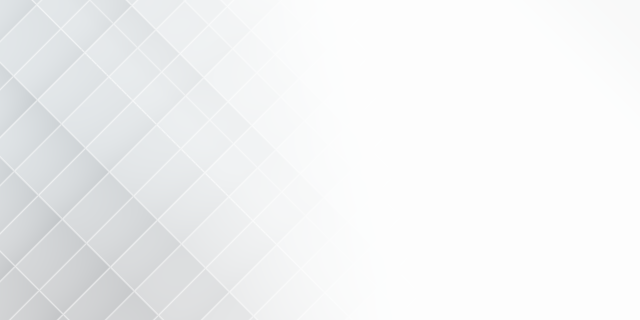
Reproduce this background procedurally as a WebGL 1 fragment shader.

```glsl
precision highp float;
uniform vec2 u_resolution;

#define RISE_PITCH 0.15
#define RISE_START 0.28
#define FALL_PITCH 0.295
#define FALL_START 0.10
#define EXTRA_START 0.28
#define LINE_WIDTH 0.0016
#define LINE_GLOW 0.55
#define PANEL_SHADE 0.065
#define COOL_GREY vec3(0.885, 0.902, 0.912)
#define WARM_GREY vec3(0.875, 0.880, 0.886)
#define PAPER vec3(0.992, 0.994, 0.994)

// Repeated strips: x is the shade gathering before each edge, y is the edge line
vec2 strips(float coord, float start, float pitch, float pixel) {
  float cell = (coord - start) / pitch;
  float f = fract(cell);
  float variation = 0.65 + 0.35 * sin(floor(cell) * 2.4 + 1.0);
  float edge = min(f, 1.0 - f) * pitch * 0.7071;
  float line = 1.0 - smoothstep(LINE_WIDTH - 0.5 * pixel, LINE_WIDTH + pixel, edge);
  return vec2(f * f * variation, line * (0.6 + 0.4 * variation));
}

void main() {
  vec2 p = gl_FragCoord.xy / u_resolution.y;
  float pixel = 1.0 / u_resolution.y;
  float rise = p.x + 1.0 - p.y;
  float fall = p.x + p.y - 1.0;

  // Grey at the left fading to paper white
  float reach = p.x + 0.2 * (p.y - 0.4);
  float white = smoothstep(0.1, 1.22, reach);
  vec3 grey = mix(WARM_GREY, COOL_GREY, smoothstep(0.0, 0.6, p.y));
  vec3 color = mix(grey, PAPER, white);

  // Darker lower left corner and faint upper right corner
  color -= 0.05 * (1.0 - smoothstep(0.0, 0.8, length(p - vec2(0.2, 0.0))));
  color -= 0.018 * smoothstep(2.5, 2.95, p.x + p.y);

  // Crossing panels
  vec2 rising = strips(rise, RISE_START, RISE_PITCH, pixel);
  vec2 falling = strips(fall, FALL_START, FALL_PITCH, pixel);
  vec2 extra = strips(fall, EXTRA_START, FALL_PITCH, pixel);
  extra *= smoothstep(0.2, 0.24, fall);
  float shade = 0.7 * rising.x + falling.x + 0.4 * extra.x;
  color -= PANEL_SHADE * (1.0 - white) * shade * vec3(1.04, 1.0, 0.97);

  // Light edges
  float fade = 1.0 - smoothstep(0.75, 1.3, reach);
  float line = max(rising.y, max(falling.y, 0.8 * extra.y));
  color = mix(color, vec3(1.0), LINE_GLOW * fade * line);

  gl_FragColor = vec4(clamp(color, 0.0, 1.0), 1.0);
}
```
